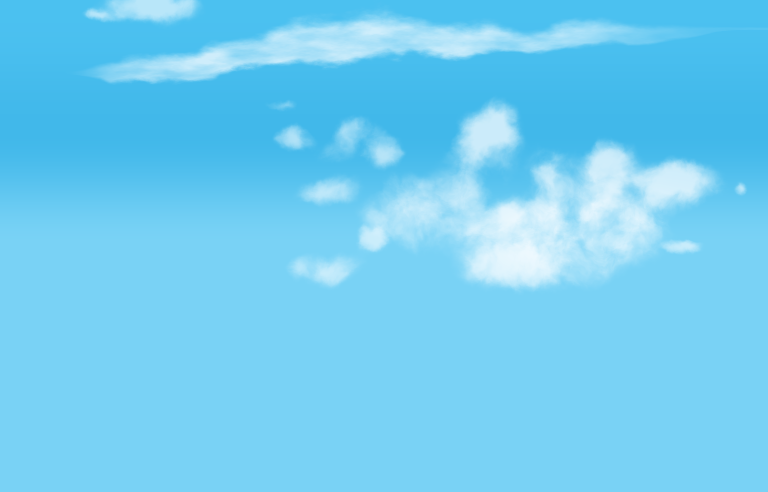
Give the GLSL for this texture, as a WebGL 2 fragment shader.

```glsl
#version 300 es
precision highp float;
// Summer sky: a banded blue gradient, one long cirrus streak and scattered cumulus.
// Clouds are unions of soft elliptical puffs whose coverage is eroded by
// domain-warped fractal noise. Lengths are in canvas heights.

#define ASPECT 1.561
#define PUFF_COUNT 12
#define OCTAVES 6
#define NOISE_SCALE 11.0
#define WARP 0.045
#define EROSION 1.9
#define MAIN_OPACITY 0.74
#define SMALL_OPACITY 0.62
#define STREAK_OPACITY 0.60

uniform vec2 u_resolution;
out vec4 fragColor;

const vec3 SKY_TOP = vec3(0.295, 0.755, 0.940);
const vec3 SKY_BAND = vec3(0.255, 0.722, 0.918);
const vec3 SKY_LOW = vec3(0.475, 0.824, 0.962);
const vec3 CLOUD_WHITE = vec3(0.985, 0.992, 1.0);

// Puffs: centre xy, radii zw.
const vec4 MAIN_PUFFS[PUFF_COUNT] = vec4[PUFF_COUNT](
  vec4(0.978, 0.700, 0.060, 0.060), vec4(1.010, 0.745, 0.030, 0.050),
  vec4(0.955, 0.614, 0.045, 0.040), vec4(1.020, 0.553, 0.080, 0.050),
  vec4(1.128, 0.634, 0.045, 0.065), vec4(1.240, 0.675, 0.045, 0.035),
  vec4(1.145, 0.520, 0.135, 0.065), vec4(1.275, 0.535, 0.070, 0.055),
  vec4(1.067, 0.452, 0.105, 0.045), vec4(1.382, 0.620, 0.085, 0.038),
  vec4(1.200, 0.590, 0.090, 0.055), vec4(0.835, 0.565, 0.075, 0.065));

const vec4 SMALL_PUFFS[PUFF_COUNT] = vec4[PUFF_COUNT](
  vec4(0.700, 0.720, 0.060, 0.042), vec4(0.778, 0.681, 0.035, 0.028),
  vec4(0.610, 0.720, 0.030, 0.022), vec4(0.667, 0.608, 0.058, 0.028),
  vec4(0.670, 0.455, 0.058, 0.034), vec4(0.608, 0.452, 0.020, 0.020),
  vec4(0.760, 0.512, 0.025, 0.020), vec4(0.569, 0.788, 0.026, 0.013),
  vec4(1.386, 0.492, 0.040, 0.012), vec4(1.506, 0.624, 0.013, 0.020),
  vec4(0.315, 0.987, 0.080, 0.030), vec4(0.203, 0.968, 0.026, 0.013));

float hash(vec2 p) {
  return fract(sin(dot(p, vec2(127.1, 311.7))) * 43758.5453);
}

float valueNoise(vec2 p) {
  vec2 cell = floor(p), f = fract(p);
  f = f * f * (3.0 - 2.0 * f);
  float low = mix(hash(cell), hash(cell + vec2(1, 0)), f.x);
  float high = mix(hash(cell + vec2(0, 1)), hash(cell + vec2(1, 1)), f.x);
  return mix(low, high, f.y);
}

float fbm(vec2 p) {
  float sum = 0.0, amplitude = 0.5;
  for (int i = 0; i < OCTAVES; i++) {
    sum += amplitude * valueNoise(p);
    p = mat2(1.6, 1.2, -1.2, 1.6) * p + 7.3;
    amplitude *= 0.52;
  }
  return sum;
}

// Soft union of all puffs, 0 outside to 1 inside.
float coverage(vec2 p, vec4 puffs[PUFF_COUNT]) {
  float gap = 1.0;
  for (int i = 0; i < PUFF_COUNT; i++) {
    vec2 d = (p - puffs[i].xy) / puffs[i].zw;
    gap *= 1.0 - 0.96 * exp(-dot(d, d));
  }
  return 1.0 - gap;
}

float erode(float cover, float noise) {
  float ragged = cover + (noise - 0.5) * EROSION * smoothstep(0.02, 0.4, cover);
  return smoothstep(0.18, 1.25, ragged);
}

vec3 sky(float y) {
  vec3 upper = mix(SKY_BAND, SKY_TOP, smoothstep(0.74, 0.96, y));
  return mix(SKY_LOW, upper, smoothstep(0.50, 0.73, y));
}

// Tapered cirrus ribbon with a wavy lower edge.
float streak(vec2 p) {
  float middle = 0.853 + 0.070 * smoothstep(0.28, 0.72, p.x)
               + 0.018 * smoothstep(0.95, 1.5, p.x);
  float taper = smoothstep(0.13, 0.26, p.x) * (1.0 - smoothstep(1.22, 1.53, p.x));
  float hump = (p.x - 0.74) / 0.25;
  float halfWidth = 0.003 + 0.022 * taper + 0.022 * exp(-hump * hump);
  float wave = (valueNoise(vec2(p.x * 13.0, 4.0)) - 0.5) * 0.7 * halfWidth;
  float fray = (fbm(p * vec2(12.0, 26.0) + 31.0) - 0.5) * 1.3 * halfWidth;
  float offset = p.y - middle + wave + fray;
  float reach = abs(offset) / halfWidth;
  float body = 1.0 - smoothstep(offset < 0.0 ? 0.65 : 0.25, 1.15, reach);
  float fibre = fbm(vec2(p.x * 9.0 + p.y * 14.0, p.y * 32.0 - p.x * 5.0));
  float ends = smoothstep(0.13, 0.30, p.x) * (1.0 - 0.9 * smoothstep(1.05, 1.5, p.x));
  return body * ends * clamp(0.25 + 1.35 * fibre, 0.0, 1.25);
}

void main() {
  vec2 uv = gl_FragCoord.xy / u_resolution;
  vec2 p = uv * vec2(ASPECT, 1.0);

  // Warped noise shared by every puffy cloud.
  vec2 bend = vec2(fbm(p * 14.0 + 3.0), fbm(p * 14.0 + 19.0)) - 0.5;
  vec2 q = p + WARP * bend;
  float noise = fbm(q * NOISE_SCALE + 5.0);

  float mainCloud = erode(coverage(q, MAIN_PUFFS), noise);
  float smallClouds = erode(coverage(q, SMALL_PUFFS), noise + 0.06);

  // Bright sunlit heart of the main cloud.
  vec2 core = (p - vec2(1.18, 0.52)) / vec2(0.19, 0.085);
  float glow = 0.26 * exp(-dot(core, core));

  float clear = 1.0 - mainCloud * (MAIN_OPACITY + glow);
  clear *= 1.0 - smallClouds * SMALL_OPACITY;
  clear *= 1.0 - clamp(streak(p) * STREAK_OPACITY, 0.0, 1.0);
  fragColor = vec4(mix(CLOUD_WHITE, sky(uv.y), clear), 1.0);
}
```
